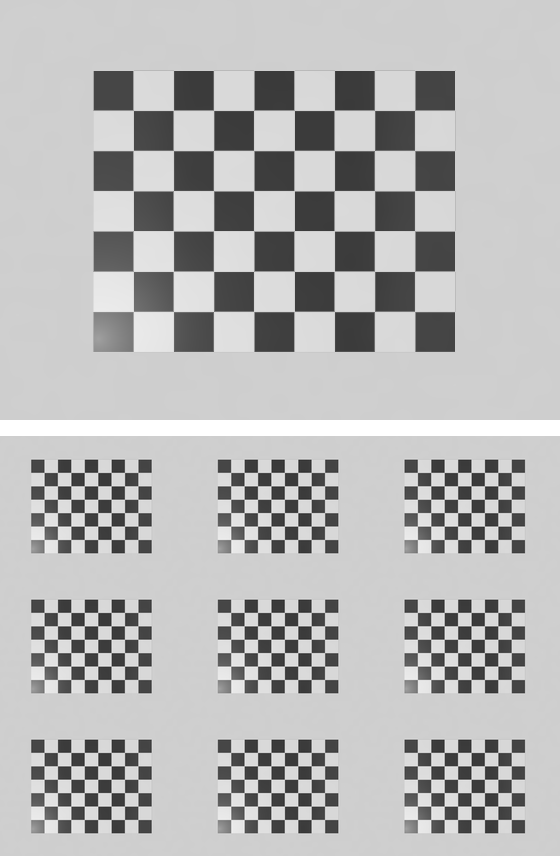
Top: one tile. Bottom: repeated 3 by 3.
A WebGL 2 fragment shader for this pattern:

```glsl
#version 300 es
precision highp float;
// A 9 by 7 checkerboard on a pale grey sheet, with a soft glare at its lower left.

uniform vec2 u_resolution;
out vec4 fragColor;

float hash(vec2 p) {
    return fract(sin(dot(p, vec2(127.1, 311.7))) * 43758.5453);
}

// Value noise that wraps after a whole number of lattice cells.
float wrappedNoise(vec2 p, vec2 period) {
    vec2 i = floor(p), f = fract(p);
    f = f * f * (3.0 - 2.0 * f);
    vec2 a = mod(i, period), b = mod(i + 1.0, period);
    return mix(mix(hash(a), hash(vec2(b.x, a.y)), f.x),
               mix(hash(vec2(a.x, b.y)), hash(b), f.x), f.y);
}

void main() {
    vec2 uv = gl_FragCoord.xy / u_resolution;
    vec2 p = uv * vec2(4.0 / 3.0, 1.0);
    float pixel = 1.0 / u_resolution.y;

    // Sheet with faint mottling
    vec2 grid = vec2(32.0, 24.0);
    float mottle = wrappedNoise(uv * grid, grid) - 0.5;
    float sheet = 0.81 + 0.008 * mottle;

    // Board coordinates, measured in squares
    float side = 0.0958;
    vec2 board = (p - vec2(0.2222, 0.1615)) / side;
    vec2 square = floor(board);
    vec2 local = fract(board);
    float isDark = 1.0 - mod(square.x + square.y, 2.0);

    // Distances in canvas units: to the square's edge and to the board's edge
    vec2 toEdge = min(local, 1.0 - local) * side;
    float edge = min(toEdge.x, toEdge.y);
    vec2 outside = abs(board - vec2(4.5, 3.5)) - vec2(4.5, 3.5);
    float border = max(outside.x, outside.y) * side;
    float onBoard = 1.0 - smoothstep(-0.5 * pixel, 0.5 * pixel, border);

    // Glare fades from the lower left; dark squares lift a little at the sides
    float d = length(p - vec2(0.234, 0.193));
    float lift = 0.04 * smoothstep(0.18, 0.34, abs(board.x - 4.5) * side);
    float dark = 0.228 + lift + 0.36 * exp(-d / 0.15);
    float light = 0.84 + 0.1 * exp(-d / 0.3);

    // Thin grey seam around dark squares, faint one around light squares
    float soft = max(pixel, 0.0012);
    float inner = smoothstep(0.0011 - 0.5 * soft, 0.0011 + 0.5 * soft, edge);
    float darkSquare = mix(0.64, dark, inner);
    float lightSquare = light - 0.04 * (1.0 - inner);
    float tile = mix(lightSquare, darkSquare, isDark) + 0.005 * mottle;

    fragColor = vec4(vec3(mix(sheet, tile, onBoard)), 1.0);
}
```
